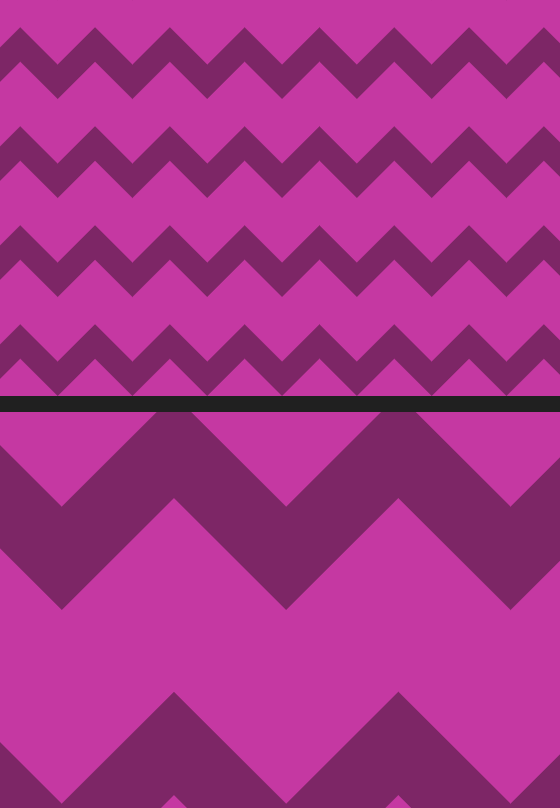
Top: the whole. Bottom: its middle third, enlarged.
A Shadertoy shader for this pattern:

```glsl
const vec3 MAGENTA = vec3(0.773, 0.220, 0.635);
const vec3 PLUM = vec3(0.490, 0.149, 0.400);

// Lengths are fractions of the canvas height
const float ROW_HEIGHT = 0.25;
const float ZIG_WIDTH = 0.1889;
const float ZIG_HEIGHT = 0.0942;
const float BAND_THICKNESS = 0.087;
const float FIRST_PEAK = 0.0511;

// Triangle wave: height at x = 0, zero half a period away
float zigzag(float x, float period, float height) {
    return height * abs(2.0 * fract(x / period + 0.5) - 1.0);
}

// Signed distance to the nearest mitred zigzag band
float chevronDistance(vec2 p, float period, float height, float thickness, float rowHeight) {
    // The wave is inverted so that its peak lies at x = 0
    float lowerEdge = height - zigzag(p.x, period, height);
    float offset = p.y - lowerEdge - 0.5 * thickness;
    float fromCentre = abs(mod(offset + 0.5 * rowHeight, rowHeight) - 0.5 * rowHeight);
    float slope = 2.0 * height / period;
    return (fromCentre - 0.5 * thickness) / sqrt(1.0 + slope * slope);
}

// Antialiased coverage of a signed distance
float coverage(float distanceToEdge, float pixel) {
    return clamp(0.5 - distanceToEdge / pixel, 0.0, 1.0);
}

void mainImage(out vec4 fragColor, in vec2 fragCoord) {
    float pixel = 1.0 / iResolution.y;
    vec2 p = fragCoord * pixel - vec2(FIRST_PEAK, 0.0);

    float band = chevronDistance(p, ZIG_WIDTH, ZIG_HEIGHT, BAND_THICKNESS, ROW_HEIGHT);
    fragColor = vec4(mix(MAGENTA, PLUM, coverage(band, pixel)), 1.0);
}
```
